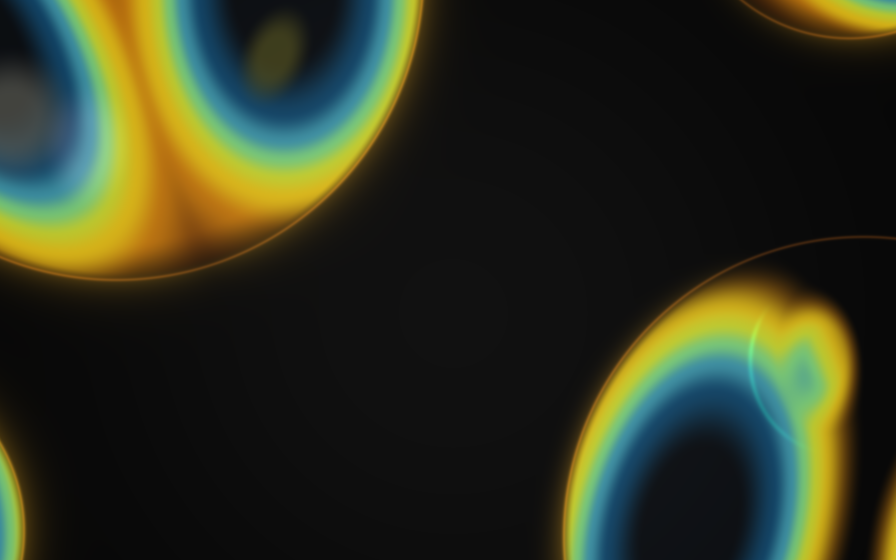
Reproduce this background procedurally as a WebGL 1 fragment shader.

```glsl
precision highp float;

uniform vec2 u_resolution;

const vec3 HALO = vec3(0.28, 0.20, 0.03);
const vec3 RIM = vec3(0.20, 0.10, 0.02);

// Normalised distance from the centre of a tilted ellipse; 1 on its outline
float lobe(vec2 p, vec2 center, vec2 radii, float tilt) {
  vec2 d = p - center;
  float c = cos(tilt);
  float s = sin(tilt);
  return length(vec2(c * d.x + s * d.y, c * d.y - s * d.x) / radii);
}

float smoothMin(float a, float b, float k) {
  float h = max(k - abs(a - b), 0.0) / k;
  return min(a, b) - 0.25 * k * h * h;
}

// Soft spot that fades out at the ellipse outline
float spot(float q) {
  return 1.0 - smoothstep(0.35, 1.1, q);
}

// Interference colours, from the dark core to the amber fringe
vec3 filmColor(float q) {
  vec3 c = vec3(0.015, 0.025, 0.04);
  c = mix(c, vec3(0.04, 0.23, 0.36), smoothstep(0.40, 0.74, q));
  c = mix(c, vec3(0.20, 0.51, 0.58), smoothstep(0.70, 0.87, q));
  c = mix(c, vec3(0.42, 0.72, 0.42), smoothstep(0.85, 0.97, q));
  c = mix(c, vec3(0.69, 0.74, 0.15), smoothstep(0.95, 1.07, q));
  c = mix(c, vec3(0.80, 0.66, 0.06), smoothstep(1.04, 1.18, q));
  c = mix(c, vec3(0.76, 0.45, 0.03), smoothstep(1.16, 1.36, q));
  return mix(c, vec3(0.62, 0.30, 0.02), smoothstep(1.34, 1.65, q));
}

// Film clipped to a disc, with a fine rim and a halo outside
vec3 bubble(vec2 p, vec2 center, float radius, float q, float fadeEnd) {
  float d = length(p - center) - radius;
  float inside = 1.0 - smoothstep(-0.016, 0.008, d);
  float presence = 1.0 - smoothstep(1.1, fadeEnd, q);
  float fringe = smoothstep(1.15, 1.4, q);
  float edgeFade = mix(1.0, smoothstep(-0.01, 0.07, -d), 0.65 * fringe);
  vec3 film = filmColor(q) * presence * edgeFade * inside;
  vec3 halo = HALO * presence * exp(-max(d, 0.0) / 0.028) * (1.0 - inside);
  float line = d / 0.003;
  return film + halo + RIM * exp(-line * line);
}

void main() {
  vec2 p = gl_FragCoord.xy / u_resolution.y;

  // Charcoal backdrop, brightest near the middle
  float falloff = smoothstep(0.05, 0.95, length(p - vec2(0.81, 0.44)));
  vec3 color = vec3(mix(0.065, 0.028, falloff));

  // Large upper bubble with two lobes and an amber seam
  float leftLobe = lobe(p, vec2(-0.0625, 0.9375), vec2(0.19, 0.381), 0.585);
  float rightLobe = lobe(p, vec2(0.508, 1.021), vec2(0.2146, 0.319), 0.0);
  float upper = smoothMin(leftLobe, rightLobe, 0.1);
  color += bubble(p, vec2(0.208, 1.048), 0.548, upper, 2.3);

  // Large lower bubble, swollen toward its upper right
  float mainLobe = lobe(p, vec2(1.233, 0.0625), vec2(0.198, 0.344), -0.263);
  float swelling = spot(lobe(p, vec2(1.475, 0.365), vec2(0.085, 0.13), 0.0));
  float sideLobe = lobe(p, vec2(1.771, -0.042), vec2(0.156, 0.25), 0.0);
  float lower = smoothMin(mainLobe - 0.22 * swelling, sideLobe, 0.1);
  color += bubble(p, vec2(1.542, 0.042), 0.535, lower, 1.48);

  // Small bubbles entering at two corners
  float topLobe = lobe(p, vec2(1.615, 1.135), vec2(0.1875, 0.156), 0.0);
  color += bubble(p, vec2(1.517, 1.2375), 0.306, topLobe, 2.3);
  float cornerLobe = lobe(p, vec2(-0.171, 0.042), vec2(0.198, 0.271), 0.0);
  color += bubble(p, vec2(-0.265, 0.052), 0.308, cornerLobe, 2.3);

  // Pale reflections on the upper film
  float glint = spot(lobe(p, vec2(0.49, 0.90), vec2(0.06, 0.095), -0.4));
  color = mix(color, vec3(0.34, 0.33, 0.13), 0.65 * glint);
  float haze = spot(lobe(p, vec2(0.02, 0.79), vec2(0.115, 0.12), 0.0));
  color = mix(color, vec3(0.40, 0.40, 0.36), 0.6 * haze);
  float sheen = spot(lobe(p, vec2(0.155, 0.74), vec2(0.08, 0.11), 0.0));
  color += vec3(0.12, 0.07, 0.08) * sheen;

  // Thin green arc seen through the lower film
  vec2 arc = p - vec2(1.51, 0.354);
  float arcLine = (length(arc) - 0.17) / 0.005;
  float arcMask = smoothstep(0.02, 0.10, -arc.x) * smoothstep(-0.17, -0.10, arc.y)
                * (1.0 - smoothstep(0.03, 0.11, arc.y));
  color += vec3(0.0, 0.14, 0.08) * exp(-arcLine * arcLine) * arcMask;

  gl_FragColor = vec4(color, 1.0);
}
```
